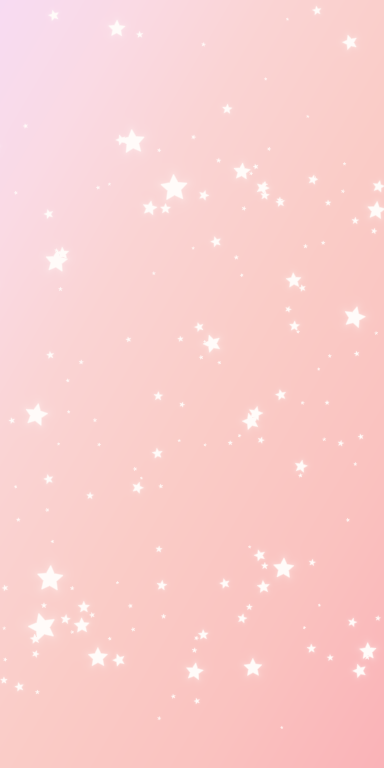
Give the GLSL for this background, as a Shadertoy shader.

```glsl
// Soft white five-pointed stars drifting in bands over a lavender to coral pink gradient.

// Gradient colours, from the upper left to the lower right
const vec3 LAVENDER = vec3(0.97, 0.86, 0.95);
const vec3 LILAC    = vec3(0.98, 0.855, 0.895);
const vec3 BLUSH    = vec3(0.98, 0.83, 0.83);
const vec3 PEACH    = vec3(0.98, 0.80, 0.78);
const vec3 SALMON   = vec3(0.98, 0.76, 0.75);
const vec3 CORAL    = vec3(0.98, 0.70, 0.72);
const vec3 STAR     = vec3(1.0, 0.985, 0.975);

// Lengths are in canvas widths
const vec2  SLOPE     = vec2(0.85, 0.5);  // gradient direction: right, down
const float TOP       = 2.0;              // height of the canvas
const float PLUMPNESS = 0.5;              // inner to outer star radius
const float TILT      = 0.35;             // largest star rotation
const float HALO      = 0.24;             // halo strength
const float HALO_SIZE = 0.32;             // halo reach in star radii
const float SOFTNESS  = 0.0025;           // least edge blur

vec3 hash3(vec2 cell, float seed) {
    vec3 q = fract(vec3(cell.xyx + seed * 17.3) * vec3(0.1031, 0.1030, 0.0973));
    q += dot(q, q.yxz + 33.33);
    return fract((q.xxy + q.yzz) * q.zyx);
}

vec3 background(vec2 p) {
    float t = dot(vec2(p.x, TOP - p.y), SLOPE);
    vec3 c = mix(LAVENDER, LILAC, clamp(t / 0.3, 0.0, 1.0));
    c = mix(c, BLUSH, clamp((t - 0.3) / 0.3, 0.0, 1.0));
    c = mix(c, PEACH, clamp((t - 0.6) / 0.4, 0.0, 1.0));
    c = mix(c, SALMON, clamp((t - 1.0) / 0.45, 0.0, 1.0));
    return mix(c, CORAL, clamp((t - 1.45) / 0.4, 0.0, 1.0));
}

float band(float y, float centre, float width) {
    float d = (y - centre) / width;
    return exp(-d * d);
}

// Chance of stars at a place: gently waving horizontal bands
float density(vec2 p) {
    float y = p.y + 0.035 * sin(p.x * 7.0) + 0.02 * sin(p.x * 13.0 + 2.0);
    return 0.04 + band(y, 0.36, 0.14) + 0.85 * band(y, 1.49, 0.13)
         + 0.6 * band(y, 1.06, 0.20) + 0.4 * band(y, 0.80, 0.06)
         + 0.35 * band(y, 1.95, 0.07);
}

// Signed distance to an upright five-pointed star
float starDistance(vec2 p, float r) {
    const vec2 k1 = vec2(0.80902, -0.58779);
    const vec2 k2 = vec2(-0.80902, -0.58779);
    p.x = abs(p.x);
    p -= 2.0 * max(dot(k1, p), 0.0) * k1;
    p -= 2.0 * max(dot(k2, p), 0.0) * k2;
    p.x = abs(p.x);
    p.y -= r;
    vec2 edge = PLUMPNESS * vec2(-k1.y, k1.x) - vec2(0.0, 1.0);
    float h = clamp(dot(p, edge) / dot(edge, edge), 0.0, r);
    return length(p - edge * h) * sign(p.y * edge.x - p.x * edge.y);
}

// One cellular layer of stars; returns (body, halo) coverage
vec2 starLayer(vec2 p, float cellSize, vec2 radii, float chance, float seed) {
    float blur = max(SOFTNESS, 0.7 / iResolution.x);
    vec2 home = floor(p / cellSize);
    vec2 cover = vec2(0.0);
    for (int j = -1; j <= 1; j++) {
        for (int i = -1; i <= 1; i++) {
            vec2 cell = home + vec2(i, j);
            vec3 place = hash3(cell, seed);
            vec3 look = hash3(cell, seed + 5.0);
            vec2 centre = (cell + 0.08 + 0.84 * place.xy) * cellSize;
            if (place.z > chance * density(centre)) continue;

            float r = mix(radii.x, radii.y, look.x * look.x);
            float a = TILT * (2.0 * look.y - 1.0);
            vec2 q = mat2(cos(a), sin(a), -sin(a), cos(a)) * (p - centre);
            float d = starDistance(q, 0.95 * r) - 0.05 * r;
            float body = 1.0 - smoothstep(-blur, blur, d);
            float halo = exp(-max(d, 0.0) / (HALO_SIZE * r));
            cover = max(cover, vec2(body, halo));
        }
    }
    return cover;
}

void mainImage(out vec4 fragColor, in vec2 fragCoord) {
    vec2 p = fragCoord / iResolution.x;

    // Large, medium and tiny stars
    vec2 cover = starLayer(p, 0.2, vec2(0.022, 0.040), 0.75, 1.0);
    cover = max(cover, starLayer(p, 0.1, vec2(0.011, 0.021), 0.6, 2.0));
    cover = max(cover, starLayer(p, 0.055, vec2(0.003, 0.009), 0.36, 3.0));

    vec3 colour = mix(background(p), STAR, HALO * cover.y);
    colour = mix(colour, STAR, cover.x);
    fragColor = vec4(colour, 1.0);
}
```
